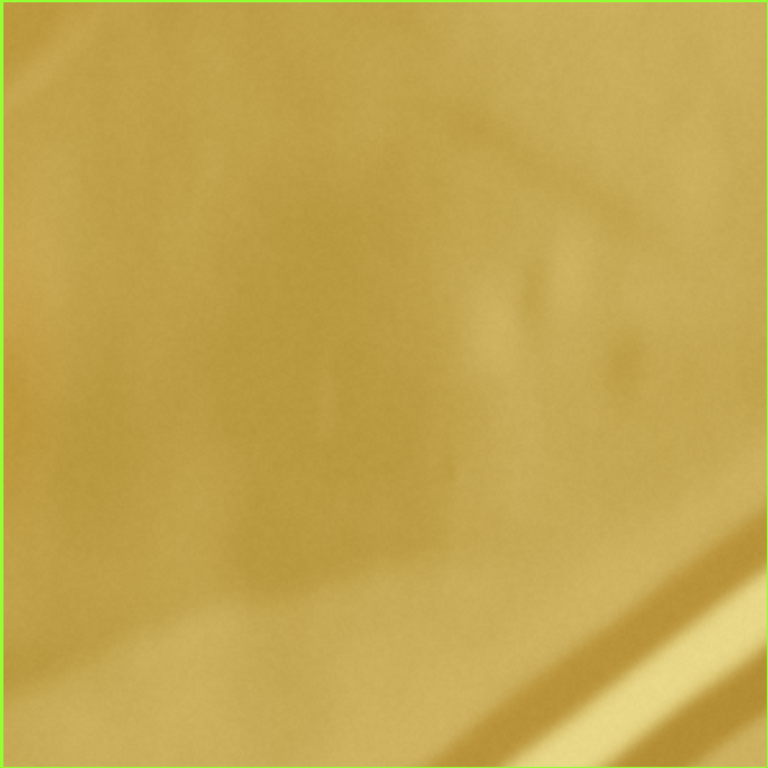
Reproduce this texture procedurally as a WebGL 1 fragment shader.

```glsl
precision highp float;
uniform vec2 u_resolution;

const vec3 SHADOW = vec3(0.700, 0.550, 0.195);
const vec3 GOLD = vec3(0.738, 0.618, 0.272);
const vec3 PALE = vec3(0.805, 0.695, 0.375);
const vec3 GLEAM = vec3(0.910, 0.845, 0.530);
const vec3 AMBER = vec3(0.022, -0.008, -0.015);
const vec3 EDGE_GREEN = vec3(0.58, 1.0, 0.20);
const float FOLD_LEAN = 1.32;       // run over rise of the corner folds
const float MOTTLE = 0.75;          // strength of the soft cloudy patches
const float CONTRAST = 1.40;        // spread of the broad light
const float PIVOT = 0.50;
const float DIMMING = 0.10;
const float GRAIN = 0.016;
const float GRAIN_CELLS = 300.0;
const vec2 EDGE_LOW = vec2(0.0045, 0.0015);   // left, bottom
const vec2 EDGE_HIGH = vec2(0.0015, 0.0030);  // right, top

float hash(vec2 p) {
  vec3 q = fract(vec3(p.xyx) * 0.1031);
  q += dot(q, q.yzx + 33.33);
  return fract((q.x + q.y) * q.z);
}

float noise(vec2 p) {
  vec2 cell = floor(p), f = fract(p);
  f = f * f * (3.0 - 2.0 * f);
  return mix(mix(hash(cell), hash(cell + vec2(1.0, 0.0)), f.x),
             mix(hash(cell + vec2(0.0, 1.0)), hash(cell + 1.0), f.x), f.y);
}

float fbm(vec2 p) {
  float sum = 0.0, amp = 0.5;
  for (int i = 0; i < 4; i++) {
    sum += amp * noise(p);
    p = mat2(1.6, 1.2, -1.2, 1.6) * p + 7.3;
    amp *= 0.5;
  }
  return sum;
}

float bump(float x, float center, float width) {
  float t = (x - center) / width;
  return exp(-t * t);
}

// Like bump, but with a flat top and steeper sides
float ridge(float x, float center, float width) {
  float t = (x - center) / width;
  return exp(-t * t * t * t);
}

float spot(vec2 p, vec2 center, vec2 radius) {
  vec2 t = (p - center) / radius;
  return exp(-dot(t, t));
}

// Broad light across the sheet: 0 is gold, 1 is pale
float sheetLight(vec2 p) {
  vec2 warped = p + 0.07 * (vec2(fbm(p * 4.0), fbm(p * 4.0 + 19.0)) - 0.47);
  float light = 0.27 + 0.34 * smoothstep(0.52, 0.70, warped.x);
  float crease = 0.09 + 0.55 * p.x - 0.40 * p.x * p.x;
  float below = 1.0 - smoothstep(-0.035, 0.03, warped.y - crease);
  light = mix(light, 0.74, below);
  light += 0.14 * smoothstep(0.65, 1.0, p.y) * smoothstep(0.15, 0.5, p.x);
  light -= 0.20 * spot(warped, vec2(0.42, 0.48), vec2(0.25, 0.22));
  light += 0.20 * spot(warped, vec2(0.08, 0.70), vec2(0.06, 0.18));

  // Dents and faint diagonal creases
  light += 0.30 * spot(warped, vec2(0.65, 0.57), vec2(0.035, 0.07));
  light += 0.24 * spot(warped, vec2(0.75, 0.66), vec2(0.030, 0.05));
  light -= 0.32 * spot(warped, vec2(0.705, 0.62), vec2(0.020, 0.05));
  light -= 0.38 * spot(warped, vec2(0.82, 0.52), vec2(0.030, 0.06));
  light -= 0.26 * spot(p, vec2(0.43, 0.40), vec2(0.014, 0.022));
  light -= 0.22 * spot(p, vec2(0.585, 0.39), vec2(0.012, 0.030));
  light += 0.20 * spot(p, vec2(0.425, 0.48), vec2(0.014, 0.06));
  light -= 0.24 * bump(warped.y + 0.55 * warped.x, 1.17, 0.035)
         * smoothstep(0.50, 0.66, p.x) * (1.0 - smoothstep(0.80, 0.95, p.x));
  float corner = p.y - 0.85 * p.x;
  light += 0.25 * bump(corner, 0.86, 0.022) * (1.0 - smoothstep(0.05, 0.18, p.x));
  light -= 0.35 * smoothstep(0.87, 0.96, corner);
  light -= 0.35 * spot(p, vec2(0.0, 0.13), vec2(0.12, 0.055));

  float clouds = fbm(p * vec2(8.0, 4.5) + 3.0) - 0.47;
  return PIVOT - DIMMING + CONTRAST * (light + MOTTLE * clouds - PIVOT);
}

// Bright and dark ridges running through the lower right corner
vec3 addFolds(vec3 color, vec2 p) {
  float across = p.x - FOLD_LEAN * p.y + 0.012 * (noise(p * 9.0) - 0.5);
  color = mix(color, PALE + 0.015, 0.70 * bump(across, 0.48, 0.075));
  color = mix(color, SHADOW + 0.020, 0.95 * ridge(across, 0.605, 0.062));
  color = mix(color, SHADOW, 0.95 * ridge(across, 0.845, 0.070));
  color = mix(color, GLEAM, ridge(across, 0.722, 0.064));
  return mix(color, PALE, smoothstep(0.88, 0.94, across));
}

void main() {
  vec2 p = gl_FragCoord.xy / u_resolution;
  float light = sheetLight(p);
  vec3 color = mix(GOLD, PALE, clamp(light, -0.20, 1.05));
  color += AMBER * spot(p, vec2(0.0, 0.55), vec2(0.07, 0.25));
  color += AMBER * 0.6 * spot(p, vec2(0.0, 1.0), vec2(0.16, 0.12));
  color = addFolds(color, p);

  // Fine cloth grain
  float grain = noise(p * GRAIN_CELLS) + 0.6 * noise(p * GRAIN_CELLS * 0.43 + 51.0);
  color += GRAIN * (grain - 0.8);

  // Thin green rim
  vec2 soft = 0.75 / u_resolution;
  vec2 inside = smoothstep(EDGE_LOW - soft, EDGE_LOW + soft, p)
              * smoothstep(EDGE_HIGH - soft, EDGE_HIGH + soft, 1.0 - p);
  gl_FragColor = vec4(mix(EDGE_GREEN, color, inside.x * inside.y), 1.0);
}
```
